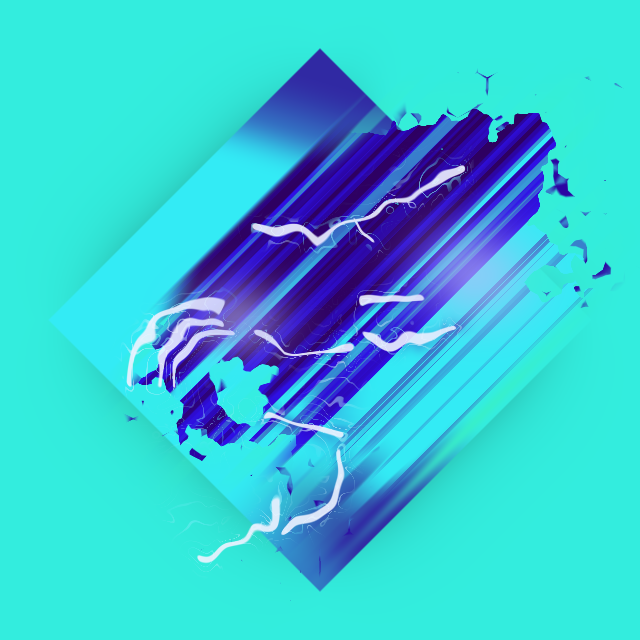
Give the GLSL for this background, as a Shadertoy shader.

```glsl
// A turquoise field holds a diamond crossed by a shattered sheet of diagonal blue streaks.
// Streaks are layered 1D cells, torn ends and shards are contours of triangulated noise,
// and liquid chrome follows warped distances to a few strokes and arcs.

const vec3 FIELD = vec3(.2, .93, .87);
const vec3 CYAN = vec3(.2, .92, .96);
const vec3 MINT = vec3(.22, .94, .78);
const vec3 STEEL = vec3(.22, .5, .8);
const vec3 NAVY = vec3(.19, .16, .64);
const vec3 BLUE = vec3(.18, .06, .9);
const vec3 INDIGO = vec3(.17, .02, .64);
const vec3 PLUM = vec3(.18, 0, .38);
const vec3 PEARL = vec3(.93, .95, 1);
const vec3 LAVENDER = vec3(.72, .74, .98);

// Chrome strokes: start and end
const vec4 STROKES[10] = vec4[10](
  vec4(-.1, .14, 0, .13), vec4(0, .13, .138, .194), vec4(.138, .194, .216, .24),
  vec4(.05, .155, .08, .125), vec4(.073, .025, .158, .044), vec4(.066, -.02, .151, -.036),
  vec4(.151, -.036, .216, -.01), vec4(-.096, -.02, -.05, -.057),
  vec4(-.05, -.057, .034, -.04), vec4(-.083, -.15, .034, -.19));

float hash(vec2 p) {
  vec3 k = fract(p.xyx * .1031);
  k += dot(k, k.yzx + 33.33);
  return fract((k.x + k.y) * k.z);
}

float noise(vec2 p) {
  vec2 i = floor(p), f = fract(p);
  f = f * f * (3. - 2. * f);
  return mix(mix(hash(i), hash(i + vec2(1, 0)), f.x),
             mix(hash(i + vec2(0, 1)), hash(i + 1.), f.x), f.y);
}

// Linear noise on triangles: its contours are angular polygons
float facet(vec2 p) {
  vec2 s = p + (p.x + p.y) * .366, i = floor(s), f = fract(s);
  float low = hash(i), high = hash(i + 1.);
  float side = hash(i + (f.x > f.y ? vec2(1, 0) : vec2(0, 1)));
  return low + max(f.x, f.y) * (side - low) + min(f.x, f.y) * (high - side);
}

float streak(float x, float count, float seed) {
  float i = floor(x * count) + 200.;
  return mix(hash(vec2(i, seed)), hash(vec2(i + 1., seed)), smoothstep(.78, 1., fract(x * count)));
}

float fade(float a, float b, float x) { return 1. - smoothstep(a, b, x); }

float blob(vec2 p, vec2 center, vec2 size) {
  vec2 d = (p - center) / size;
  return exp(-dot(d, d));
}

float segment(vec2 p, vec2 a, vec2 b) {
  vec2 d = b - a;
  return length(p - a - d * clamp(dot(p - a, d) / dot(d, d), 0., 1.));
}

// Arc reaching .85 radians either side of its middle angle
float arc(vec2 p, float radius, float middle) {
  float c = cos(middle), s = sin(middle);
  p = vec2(c * p.x + s * p.y, c * p.y - s * p.x);
  float angle = clamp(atan(p.y, p.x), -.85, .85);
  return length(p - radius * vec2(cos(angle), sin(angle)));
}

float chromeDistance(vec2 p) {
  float d = min(arc(p - vec2(-.064, -.23), .1, -.65), arc(p - vec2(-.168, -.268), .098, -.9));
  for (int i = 0; i < 10; i++) d = min(d, segment(p, STROKES[i].xy, STROKES[i].zw));
  for (float k = 0.; k < 3.; k++)
    d = min(d, arc(p - vec2(.012 * k - .174, -.092), .115 - .018 * k, 2.3));
  return d;
}

vec3 streakColor(vec2 q) {
  float t = .48 * streak(q.y, 34., 3.) + .32 * streak(q.y, 75., 8.) + .2 * streak(q.y, 150., 5.);
  t = 1.5 * t - .38 + .12 * noise(q * vec2(5, 45));
  t += .2 * smoothstep(.07, .17, q.y) + .33 * fade(-.21, -.08, q.y) + .16 * fade(-.22, -.06, q.x);
  vec3 col = mix(PLUM, INDIGO, smoothstep(.12, .32, t));
  col = mix(col, BLUE, smoothstep(.36, .52, t));
  col = mix(col, STEEL, smoothstep(.58, .68, t));
  return mix(col, CYAN, smoothstep(.7, .82, t));
}

vec3 diamond(vec3 col, vec2 p, vec2 q, float px) {
  float d = max(abs(q.x), abs(q.y)) - .3;
  float shadow = fade(.1, .34, min(abs(q.x), abs(q.y))) * exp(-max(d, 0.) * 28.);
  col *= 1. - .13 * shadow * smoothstep(-.02, .1, abs(q.y) - q.x * .5);
  float top = smoothstep(.2, .38, p.y + .3 * p.x);
  float base = smoothstep(.08, .27, -q.y) * fade(-.15, .07, q.x) * mix(.6, 1., smoothstep(-.3, -.2, q.x));
  vec3 fill = mix(CYAN, FIELD, smoothstep(-.1, .3, q.x - q.y));
  fill = mix(fill, STEEL, .6 * smoothstep(0., .5, top));
  return mix(col, mix(fill, NAVY, max(top, base)), fade(-px, px, d));
}

void mainImage(out vec4 fragColor, in vec2 fragCoord) {
  float px = 1. / min(iResolution.x, iResolution.y);
  vec2 p = (fragCoord - .5 * iResolution.xy) * px;
  vec2 q = vec2(p.x + p.y, p.y - p.x) * .7071; // x along the streaks, y across
  vec3 col = diamond(FIELD, p, q, px);

  // Torn sheet of streaks
  float top = .34 + .11 * exp(-pow(abs(q.y + .035) / .08, 2.)) - .12 * smoothstep(.08, .2, q.y);
  float bottom = -.25 + .12 * smoothstep(.12, .2, q.y) + .07 * fade(-.1, 0., q.y);
  float inside = min(top - q.x, q.x - bottom);
  float shape = .65 * facet(q * 26.) + .35 * facet(q * 55. + 9.) - .5;
  float torn = smoothstep(-px, px, inside + .13 * shape);
  float faded = smoothstep(-.03, .09, inside + .1 * streak(q.y, 40., 7.) - .05);
  float softness = max(smoothstep(.14, .18, q.y), fade(-.14, -.08, q.y) * step(q.x, .1));
  float across = smoothstep(-.275, -.255, q.y) * fade(.19, .205, q.y);
  float hole = min(length(q - vec2(-.161, .003)) - .045, length(q - vec2(.29, -.21)) - .02);
  float sheet = mix(torn, faded, softness) * across * smoothstep(-px, px, hole + .07 * shape);
  float trail = across * smoothstep(-.17, 0., inside) * streak(q.y, 45., 2.);
  col = mix(col, MINT, .45 * trail);
  col = mix(col, streakColor(q), sheet);
  col = mix(col, MINT, .8 * blob(q, vec2(.05, -.284), vec2(.2, .008)));

  // Loose shards near both ends
  float limit = .94 + 1.5 * abs(inside + .02) - .3 * noise(q * 14.);
  float shard = smoothstep(0., 50. * px, facet(q * 46. + 3.) - limit) * (1. - sheet);
  shard *= smoothstep(-.3, -.25, q.y) * fade(.12, .15, q.y);
  col = mix(col, mix(INDIGO, STEEL, smoothstep(.35, .75, facet(q * 60.))), shard);

  // Liquid chrome: dark flanks, thin ripples and a bright core
  vec2 warp = vec2(noise(p * 28.), noise(p * 28. + 40.)) - .5;
  float d = chromeDistance(p + .028 * warp);
  float pool = blob(p, vec2(.025, -.11), vec2(.035, .08)) + .7 * blob(p, vec2(.16, .22), vec2(.05, .03));
  pool += .8 * blob(p, vec2(-.17, -.16), vec2(.06, .04)) + blob(p, vec2(-.2, -.31), vec2(.035, .025));
  float near = min(exp(-d * d * 3500.) + .8 * pool, 1.);
  float flow = noise(p * 32. + warp * 3.);
  float ripple = fade(.03, .09, abs(fract(flow * 2.5 + d * 45.) - .5));
  col = mix(col, INDIGO, .35 * near * sheet * flow);
  col = mix(col, mix(CYAN, PEARL, flow), .65 * near * ripple);
  float width = .001 + .007 * pow(noise(p * 20. + 7.), 2.);
  col = mix(col, PEARL, .9 * fade(width, width + 2. * px, d));

  // Lavender glows
  float glow = blob(p, vec2(.242, .07), vec2(.09, .075)) + .85 * blob(p, vec2(-.13, 0), vec2(.075, .06));
  col = mix(col, LAVENDER, .62 * min(glow, 1.) * mix(.25, 1., sheet));
  fragColor = vec4(col, 1);
}
```
